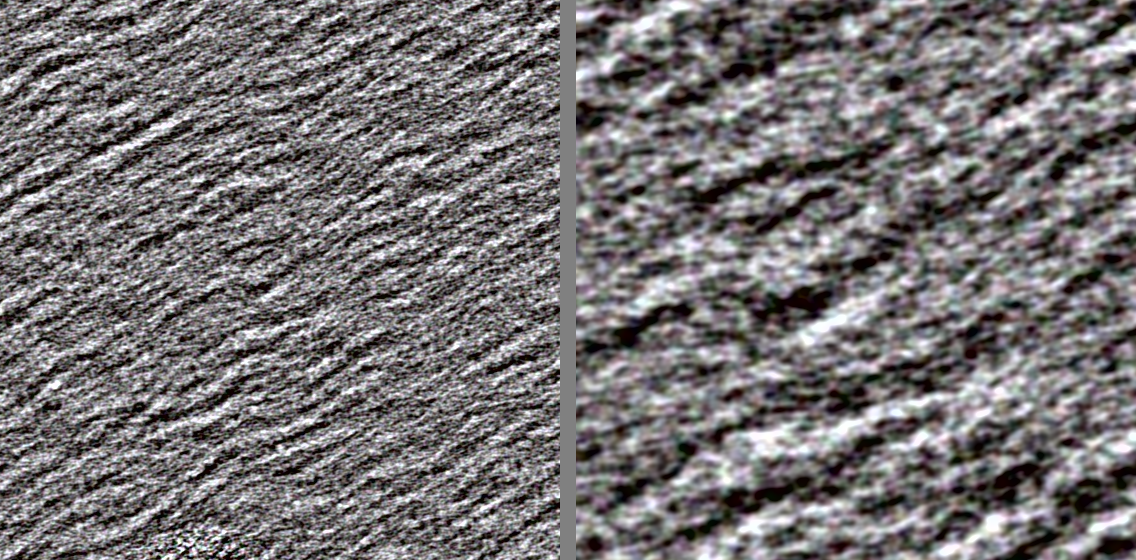
Left, the full canvas; right, a detail of the centre.
Write a Shadertoy shader that draws this texture.

```glsl
// Grey embossed relief: long slanted ripples rising to the right, overlaid
// with finer short wisps and flecks. Each layer is stretched gradient noise in
// a rotated frame; the summed relief is mapped to a warm-dark, cool-light ramp.

#define RIPPLE_ANGLE 0.54
#define WISP_ANGLE   0.42
#define FLECK_ANGLE  0.17
#define RIPPLE_FREQ  vec2(10.5, 45.0)
#define WISP_FREQ    vec2(28.0, 84.0)
#define FLECK_FREQ   vec2(88.0, 180.0)
#define GRAIN_FREQ   vec2(180.0, 235.0)
#define MEAN_TONE    0.445
#define JITTER       0.008
#define CHROMA       0.11
#define DARK_TONE    vec3(0.035, 0.005, -0.01)
#define LIGHT_TONE   vec3(0.985, 0.99, 1.02)

// Integer hash of a lattice cell, returned as a unit gradient.
vec2 cellGradient(vec2 cell) {
    uvec2 k = uvec2(ivec2(cell)) * 1664525u + 1013904223u;
    k.x += k.y * 1664525u;
    k.y += k.x * 1664525u;
    k ^= k >> 16u;
    k.x += k.y * 1664525u;
    k.x ^= k.x >> 15u;
    float angle = float(k.x & 65535u) / 65536.0 * 6.28319;
    return vec2(cos(angle), sin(angle));
}

// Gradient noise with zero mean.
float noise(vec2 p) {
    vec2 cell = floor(p);
    vec2 f = p - cell;
    vec2 w = f * f * f * (f * (f * 6.0 - 15.0) + 10.0);
    vec2 e = vec2(1.0, 0.0);
    float a = dot(cellGradient(cell), f);
    float b = dot(cellGradient(cell + e.xy), f - e.xy);
    float c = dot(cellGradient(cell + e.yx), f - e.yx);
    float d = dot(cellGradient(cell + e.xx), f - e.xx);
    return mix(mix(a, b, w.x), mix(c, d, w.x), w.y);
}

// Coordinates along and across a direction.
vec2 alongAcross(vec2 p, float angle) {
    vec2 dir = vec2(cos(angle), sin(angle));
    return vec2(dot(p, dir), dot(p, vec2(-dir.y, dir.x)));
}

// Height difference across the grain: a lit flank beside a shaded one.
float emboss(vec2 q) {
    return noise(q) - noise(q - vec2(0.12, 0.65));
}

void mainImage(out vec4 fragColor, in vec2 fragCoord) {
    vec2 uv = fragCoord / iResolution.y;

    // Gentle bends and small jitter keep the ripples ragged.
    vec2 bend = vec2(noise(uv * 5.0 + 31.0), noise(uv * 5.0 + 77.0)) * 0.017;
    vec2 jitter = vec2(noise(uv * 75.0 + 11.0), noise(uv * 75.0 + 53.0)) * JITTER;
    vec2 p = uv + bend;

    // Patchy ripple strength, firmer toward the lower left.
    float patchy = 1.0 + 0.8 * noise(uv * 6.0 + 19.0);
    patchy += 0.15 * (1.0 - smoothstep(0.1, 0.9, length(uv)));

    // Glittering rough patch near the bottom edge.
    float glitter = 1.0 - smoothstep(0.2, 1.0, length((uv - vec2(0.36, 0.015)) / vec2(0.17, 0.06)));

    float ripple = emboss(alongAcross(p + jitter, RIPPLE_ANGLE) * RIPPLE_FREQ);
    float wisp = emboss(alongAcross(p + 0.5 * jitter, WISP_ANGLE) * WISP_FREQ + 140.0);
    float fleck = noise(alongAcross(p, FLECK_ANGLE) * FLECK_FREQ + 260.0);
    float grain = noise(alongAcross(uv, FLECK_ANGLE) * GRAIN_FREQ + 410.0);

    float relief = 0.47 * patchy * ripple + 0.41 * wisp;
    relief += (0.58 * fleck + 0.28 * grain) * (1.0 + 0.9 * glitter);
    float tone = clamp(MEAN_TONE + relief, 0.0, 1.0);

    // Faint pink, green and blue mottling.
    vec2 c = uv * 110.0;
    vec3 tint = vec3(noise(c + 500.0), noise(c + 700.0), noise(c + 900.0));
    tint -= dot(tint, vec3(0.333));

    vec3 color = mix(DARK_TONE, LIGHT_TONE, tone) + CHROMA * (1.0 + glitter) * tint;
    fragColor = vec4(clamp(color, 0.0, 1.0), 1.0);
}
```
